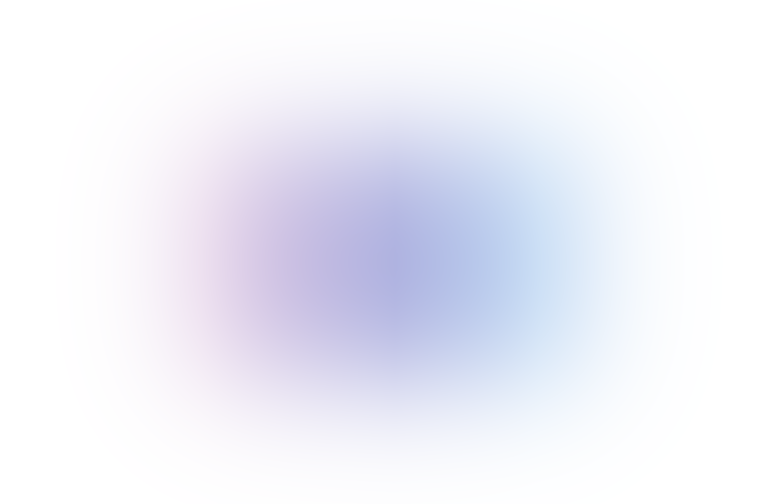
Give the GLSL for this background, as a Shadertoy shader.

```glsl
// A soft blurred panel fading from pink through periwinkle to sky blue on white.

// Smooth approximation of the Gaussian cumulative distribution
vec2 gaussianEdge(vec2 z) {
    return 0.5 + 0.5 * tanh(0.798 * z + 0.0357 * z * z * z);
}

// Coverage of a box after a Gaussian blur of width sigma
float blurredBox(vec2 p, vec2 halfSize, float sigma) {
    vec2 cover = gaussianEdge((p + halfSize) / sigma)
               - gaussianEdge((p - halfSize) / sigma);
    return cover.x * cover.y;
}

void mainImage(out vec4 fragColor, in vec2 fragCoord) {
    // Canvas-height units, centred on the glow
    vec2 p = (fragCoord - 0.5 * iResolution.xy) / iResolution.y;
    p -= vec2(0.006, -0.020);

    // Horizontal three-stop gradient
    vec3 pink = vec3(0.86, 0.76, 0.88);
    vec3 periwinkle = vec3(0.67, 0.685, 0.873);
    vec3 sky = vec3(0.71, 0.82, 0.945);
    vec3 tint = mix(pink, periwinkle, clamp((p.x + 0.37) / 0.386, 0.0, 1.0));
    tint = mix(tint, sky, clamp((p.x - 0.016) / 0.288, 0.0, 1.0));

    // Fade the tint into the white ground
    float glow = blurredBox(p, vec2(0.375, 0.234), 0.119);
    fragColor = vec4(mix(vec3(1.0), tint, glow), 1.0);
}
```
